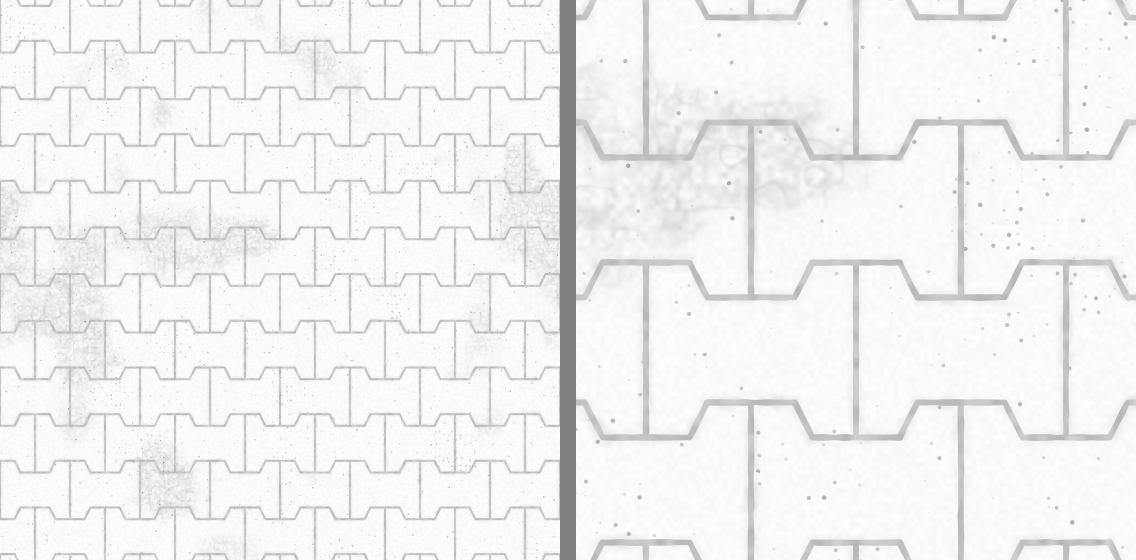
Left, the full canvas; right, a detail of the centre.
Write a Shadertoy shader that draws this pattern.

```glsl
#define COLUMNS 8.0
#define ROWS 12.0
#define WAVE 0.0833
#define SHOULDER vec2(0.208, 0.292)
#define JOINT_HALF_WIDTH 0.0018
#define PAVER_COLOR vec3(0.982)
#define JOINT_DARK vec3(0.71)
#define JOINT_LIGHT vec3(0.82)
#define GRAIN 0.03
#define STAIN_DEPTH 0.15
#define SPECK_GRID 128.0
#define SPECK_DEPTH 0.30

// Integer hash of a lattice cell, 0..1
float hash(vec2 cell, uint seed) {
    uvec2 q = uvec2(cell);
    uint h = q.x * 1597334673u ^ q.y * 3812015801u ^ (seed + 1u) * 2654435769u;
    h = (h ^ (h >> 16)) * 2246822519u;
    h = (h ^ (h >> 13)) * 3266489917u;
    return float((h ^ (h >> 16)) >> 8) / 16777216.0;
}

// Value noise that wraps after a whole number of cells
float noise(vec2 uv, float cells, uint seed) {
    vec2 p = uv * cells;
    vec2 i = floor(p), f = fract(p);
    f = f * f * (3.0 - 2.0 * f);
    vec2 a = mod(i, cells), b = mod(i + 1.0, cells);
    return mix(mix(hash(a, seed), hash(vec2(b.x, a.y), seed), f.x),
               mix(hash(vec2(a.x, b.y), seed), hash(b, seed), f.x), f.y);
}

float fbm(vec2 uv, float cells, uint seed) {
    float sum = 0.0, weight = 0.5;
    for (uint k = 0u; k < 4u; k++) {
        sum += weight * noise(uv, cells, seed + k);
        cells *= 2.0;
        weight *= 0.5;
    }
    return sum / 0.9375;
}

float segment(vec2 p, vec2 a, vec2 b) {
    vec2 d = b - a;
    return length(p - a - d * clamp(dot(p - a, d) / dot(d, d), 0.0, 1.0));
}

// Distance to the joints, in canvas units
float jointDistance(vec2 uv) {
    vec2 p = uv * COLUMNS;
    float rowHeight = COLUMNS / ROWS;
    float firstRow = floor(p.y / rowHeight);
    float d = 1.0;
    for (float k = 0.0; k < 3.0; k++) {
        float row = firstRow + k;
        // Each course shifts by half a paver; fold about its crest
        float x = abs(fract(p.x + 0.5 * mod(row, 2.0) + 0.5) - 0.5);
        vec2 q = vec2(x, p.y - row * rowHeight);
        vec2 crest = vec2(SHOULDER.x, WAVE), trough = vec2(SHOULDER.y, -WAVE);
        d = min(d, segment(q, vec2(0.0, WAVE), crest));
        d = min(d, segment(q, crest, trough));
        d = min(d, segment(q, trough, vec2(0.5, -WAVE)));
        d = min(d, segment(q, vec2(0.0, WAVE), vec2(0.0, -rowHeight - WAVE)));
    }
    return d / COLUMNS;
}

// Small pits, denser inside clusters
float specks(vec2 uv, float pixel) {
    vec2 p = uv * SPECK_GRID;
    vec2 cell = mod(floor(p), SPECK_GRID);
    vec2 center = 0.25 + 0.5 * vec2(hash(cell, 20u), hash(cell, 21u));
    float size = hash(cell, 22u);
    float cluster = smoothstep(0.60, 0.78, fbm(uv, 10.0, 30u));
    float present = step(hash(cell, 23u), 0.07 + 0.5 * cluster);
    float radius = mix(0.07, 0.17, size);
    float soft = 0.6 * pixel * SPECK_GRID;
    float dotMask = 1.0 - smoothstep(radius - soft, radius + soft, length(fract(p) - center));
    return present * dotMask * mix(0.25, 1.0, size * size);
}

// Mottled patches with ringed blots
float stains(vec2 uv) {
    float patches = smoothstep(0.56, 0.74, fbm(uv, 7.0, 40u));
    float rings = 1.0 - smoothstep(0.0, 0.14, abs(noise(uv, 80.0, 50u) - 0.55));
    float mottle = noise(uv, 256.0, 51u);
    return patches * (0.35 * rings + 0.65 * mottle);
}

void mainImage(out vec4 fragColor, in vec2 fragCoord) {
    vec2 uv = fragCoord / iResolution.xy;
    float pixel = 1.0 / iResolution.y;

    // Paver surface
    vec3 color = PAVER_COLOR;
    color += GRAIN * (noise(uv, 384.0, 1u) - 0.5);
    color -= STAIN_DEPTH * stains(uv);
    color -= SPECK_DEPTH * specks(uv, pixel);

    // Faint dirt beside the joints
    float d = jointDistance(uv);
    float dirt = noise(uv, 128.0, 2u) * noise(uv, 36.0, 3u);
    color -= 0.12 * dirt * (1.0 - smoothstep(0.001, 0.007, d));

    // Joints with uneven tone and width
    float halfWidth = JOINT_HALF_WIDTH * mix(0.85, 1.15, noise(uv, 150.0, 4u));
    float joint = 1.0 - smoothstep(halfWidth - 0.7 * pixel, halfWidth + 0.7 * pixel, d);
    vec3 jointColor = mix(JOINT_DARK, JOINT_LIGHT, noise(uv, 180.0, 5u));
    color = mix(color, jointColor, joint);

    fragColor = vec4(clamp(color, 0.0, 1.0), 1.0);
}
```
